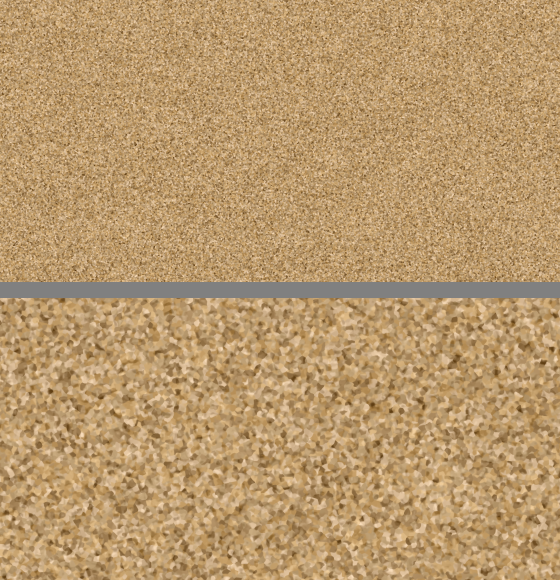
Top, the full canvas; bottom, a detail of the centre.
Give the GLSL for this texture, as a WebGL 1 fragment shader.

```glsl
precision highp float;
// Fine golden sand: small irregular grains with dark pits, pale glints and faint mottling.

uniform vec2 u_resolution;

#define GRAINS 192.0       // grains per canvas height
#define WARP 0.75          // bending of the grain outlines
#define SOFTNESS 10.0      // higher gives crisper grain borders
#define CONTRAST 1.2       // spread of grain colours about the mean
#define TONE_JITTER 0.09   // brightness variation inside a colour group
#define PIT_DARK 0.15      // depth of the shadowed pits
#define PIT_MEAN 0.14      // average pit cover, keeps overall brightness
#define GLINT 0.08         // strength of the pale glints
#define GLINT_MEAN 0.14    // average glint cover, keeps overall brightness
#define CLUMP 0.045        // strength of small clumps
#define MOTTLE 0.025       // strength of broad patches
#define MEAN_SAND vec3(0.734, 0.603, 0.424)

vec2 hash2(vec2 p) {
  vec3 q = fract(p.xyx * vec3(0.1031, 0.1030, 0.0973));
  q += dot(q, q.yzx + 33.33);
  return fract((q.xx + q.yz) * q.zy);
}

float gradientNoise(vec2 p) {
  vec2 i = floor(p);
  vec2 f = p - i;
  vec2 u = f * f * f * (f * (f * 6.0 - 15.0) + 10.0);
  vec2 e = vec2(1.0, 0.0);
  float a = dot(hash2(i) * 2.0 - 1.0, f);
  float b = dot(hash2(i + e.xy) * 2.0 - 1.0, f - e.xy);
  float c = dot(hash2(i + e.yx) * 2.0 - 1.0, f - e.yx);
  float d = dot(hash2(i + e.xx) * 2.0 - 1.0, f - e.xx);
  return mix(mix(a, b, u.x), mix(c, d, u.x), u.y);
}

// Picks a grain colour by its share of the area.
vec3 grainColor(float pick) {
  vec3 color = vec3(0.58, 0.45, 0.28);                // shadowed brown
  color = mix(color, vec3(0.66, 0.53, 0.36), step(0.07, pick));  // umber
  color = mix(color, vec3(0.72, 0.57, 0.36), step(0.23, pick));  // ochre
  color = mix(color, vec3(0.73, 0.61, 0.44), step(0.40, pick));  // dull tan
  color = mix(color, vec3(0.79, 0.65, 0.45), step(0.64, pick));  // gold
  color = mix(color, vec3(0.82, 0.70, 0.55), step(0.82, pick));  // pale quartz
  return color;
}

// Scattered grains whose colours melt into each other at warped borders.
vec3 sandGrains(vec2 p) {
  vec2 bend = vec2(gradientNoise(p * 0.9 + 37.0), gradientNoise(p * 0.9 + 153.0));
  vec2 q = p + WARP * bend;
  vec2 base = floor(q);
  vec3 sum = vec3(0.0);
  float total = 0.0;
  for (int y = -1; y <= 1; y++) {
    for (int x = -1; x <= 1; x++) {
      vec2 cell = base + vec2(float(x), float(y));
      vec2 toCenter = cell + hash2(cell) - q;
      vec2 pick = hash2(cell + 417.0);
      float weight = exp(-SOFTNESS * dot(toCenter, toCenter));
      sum += weight * (grainColor(pick.x) - MEAN_SAND + TONE_JITTER * (pick.y - 0.5));
      total += weight;
    }
  }
  float pit = smoothstep(0.05, 0.4, gradientNoise(p * 0.75 + 261.0));
  float glint = smoothstep(0.05, 0.4, gradientNoise(p * 0.85 + 593.0));
  vec3 color = MEAN_SAND + CONTRAST * sum / total;
  color -= PIT_DARK * (pit - PIT_MEAN);
  return color + GLINT * vec3(0.9, 1.0, 1.15) * (glint - GLINT_MEAN);
}

void main() {
  // Turn the packing so that its rows do not line up with the canvas.
  mat2 turn = mat2(0.83, 0.56, -0.56, 0.83);

  // Average a 2 x 2 grid inside each pixel to smooth grain edges.
  vec3 color = vec3(0.0);
  for (int j = 0; j < 2; j++) {
    for (int i = 0; i < 2; i++) {
      vec2 offset = 0.5 * vec2(float(i), float(j)) - 0.25;
      vec2 p = (gl_FragCoord.xy + offset) / u_resolution.y;
      color += 0.25 * sandGrains(turn * p * GRAINS);
    }
  }

  // Slightly flattened clumps over broad, faint patches.
  vec2 uv = gl_FragCoord.xy / u_resolution.y;
  color += CLUMP * gradientNoise(uv * vec2(34.0, 48.0) + 71.0);
  color += MOTTLE * gradientNoise(uv * vec2(5.0, 8.0) + 19.0);

  gl_FragColor = vec4(clamp(color, 0.0, 1.0), 1.0);
}
```
